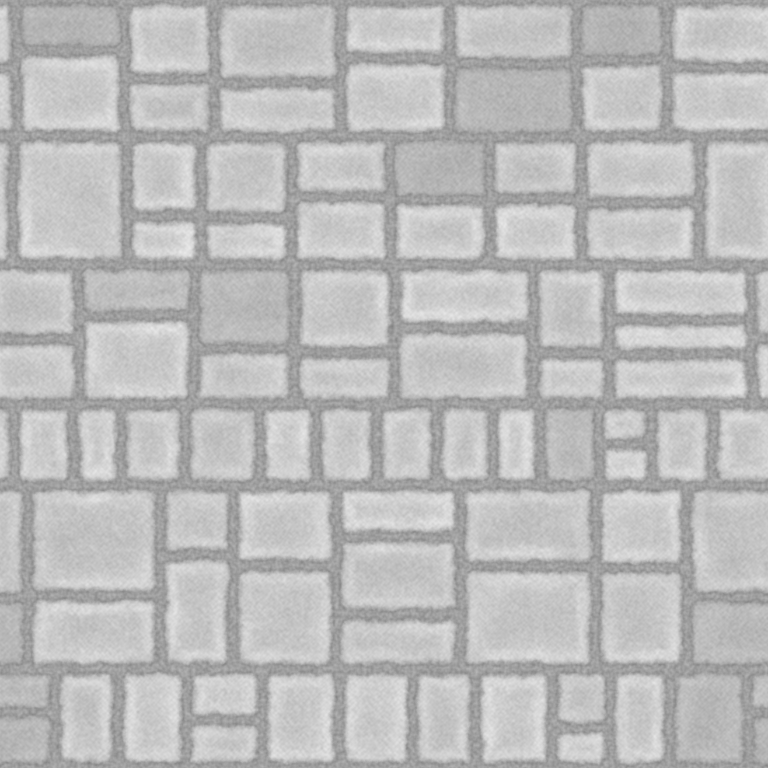
Write a Shadertoy shader that draws this texture.

```glsl
const float MORTAR_HALF_WIDTH = 0.0068;
const float CORNER_RADIUS = 0.008;
const vec3 MORTAR_COLOR = vec3(0.635);
const vec3 STONE_COLOR = vec3(0.765);

// Course of stones: rank = mod(stride * column + shift, columns) decides
// which columns are split in two (rank < splits) or three (rank < triples).
struct Course {
    float bottom, columns, offset, stride, shift, splits, triples;
};

const Course COURSES[6] = Course[6](
    Course(0.000, 11.0, 0.072, 4.0, 5.0, 3.0, 0.0),
    Course(0.129,  7.0, 0.036, 1.0, 4.0, 7.0, 1.0),
    Course(0.368, 13.0, 0.018, 1.0, 3.0, 1.0, 0.0),
    Course(0.474,  7.0, 0.103, 1.0, 2.0, 7.0, 1.0),
    Course(0.655,  8.0, 0.017, 1.0, 7.0, 6.0, 0.0),
    Course(0.822,  7.0, 0.021, 1.0, 0.0, 7.0, 0.0));

float hash(vec2 p) {
    vec3 q = fract(p.xyx * 0.1031);
    q += dot(q, q.yzx + 33.33);
    return fract((q.x + q.y) * q.z);
}

float cornerSlope(vec2 cell, vec2 corner, vec2 local, vec2 period) {
    float angle = 6.2832 * hash(mod(cell + corner, period) + 7.0);
    return dot(vec2(cos(angle), sin(angle)), local - corner);
}

// Gradient noise that repeats after the given period
float gradientNoise(vec2 p, vec2 period) {
    vec2 cell = floor(p), f = fract(p);
    vec2 w = f * f * f * (f * (f * 6.0 - 15.0) + 10.0);
    float low = mix(cornerSlope(cell, vec2(0, 0), f, period),
                    cornerSlope(cell, vec2(1, 0), f, period), w.x);
    float high = mix(cornerSlope(cell, vec2(0, 1), f, period),
                     cornerSlope(cell, vec2(1, 1), f, period), w.x);
    return mix(low, high, w.y);
}

float fbm(vec2 p, float frequency) {
    float sum = 0.0, amplitude = 1.0;
    for (int octave = 0; octave < 4; octave++) {
        sum += amplitude * gradientNoise(p * frequency, vec2(frequency));
        frequency *= 2.0;
        amplitude *= 0.55;
    }
    return sum;
}

// Uneven joints, fixed at both ends of the span
float jointAt(float i, float count, float jitter, float seed) {
    float k = mod(i, count);
    return i + (k < 0.5 ? 0.0 : jitter * (hash(vec2(k, seed)) - 0.5));
}

// Returns the joints on both sides of u, and the cell index
vec3 findCell(float u, float count, float jitter, float seed) {
    float i = floor(u);
    if (u < jointAt(i, count, jitter, seed)) i -= 1.0;
    else if (u >= jointAt(i + 1.0, count, jitter, seed)) i += 1.0;
    return vec3(jointAt(i, count, jitter, seed),
                jointAt(i + 1.0, count, jitter, seed), i);
}

float roundedBox(vec2 p, vec2 halfSize, float radius) {
    vec2 q = abs(p) - halfSize + radius;
    return length(max(q, 0.0)) + min(max(q.x, q.y), 0.0) - radius;
}

// Returns the distance to the stone edge, and a random value per stone
vec2 stoneWall(vec2 p) {
    int row = 0;
    for (int k = 1; k < 6; k++) if (p.y >= COURSES[k].bottom) row = k;
    Course c = COURSES[row];
    float top = row == 5 ? 1.0 : COURSES[min(row + 1, 5)].bottom;
    float height = top - c.bottom, seed = float(row) * 17.0 + 3.0;

    float u = fract(p.x - c.offset) * c.columns;
    vec3 column = findCell(u, c.columns, 0.42, seed);
    float rank = mod(c.stride * column.z + c.shift, c.columns);
    float parts = 1.0 + float(rank < c.splits) + float(rank < c.triples);
    float v = (p.y - c.bottom) / height * parts;
    vec3 part = findCell(v, parts, 0.54, seed + column.z * 5.0 + 101.0);

    vec2 scale = vec2(1.0 / c.columns, height / parts);
    vec2 middle = 0.5 * vec2(column.x + column.y, part.x + part.y);
    vec2 halfSize = 0.5 * vec2(column.y - column.x, part.y - part.x) * scale;
    float d = roundedBox((vec2(u, v) - middle) * scale,
                         halfSize - MORTAR_HALF_WIDTH, CORNER_RADIUS);
    return vec2(d, hash(vec2(column.z + 31.0 * part.z, seed + 53.0)));
}

float bump(float x, float center, float width) {
    float t = (x - center) / width;
    return exp(-t * t);
}

void mainImage(out vec4 fragColor, in vec2 fragCoord) {
    vec2 p = fragCoord / iResolution.xy;
    vec2 warp = vec2(fbm(p, 26.0), fbm(p.yx, 31.0));
    vec2 wall = stoneWall(fract(p + 0.0035 * warp));
    float d = wall.x + 0.0025 * fbm(p, 80.0);

    // Mottling, fine grain and diagonal fibres
    float mottle = fbm(p, 18.0);
    float grain = gradientNoise(p * 220.0, vec2(220.0));
    float fibres = gradientNoise(vec2(p.x + p.y, p.x - p.y) * vec2(70.0, 210.0), vec2(70.0, 210.0))
                 + gradientNoise(vec2(p.x + p.y, p.x - p.y) * vec2(190.0, 60.0), vec2(190.0, 60.0));

    // Stone face with a worn pale rim; a few stones are dull
    float dull = smoothstep(0.88, 1.0, wall.y);
    float wear = clamp(0.6 + 0.9 * fbm(p, 11.0), 0.1, 1.2);
    float rim = bump(d, -0.011, 0.007) * wear + 0.4 * bump(d, -0.008, 0.022);
    vec3 stone = STONE_COLOR + 0.03 * (fract(wall.y * 7.0) - 0.5) - 0.08 * dull
               + 0.06 * rim * (1.0 - 0.8 * dull)
               + 0.035 * mottle + 0.04 * grain + 0.035 * fibres;

    // Gritty mortar, shaded beside the stones
    vec3 mortar = MORTAR_COLOR - 0.05 * bump(d, 0.001, 0.003)
                + 0.09 * grain + 0.05 * fbm(p, 90.0);

    float softness = max(0.005, 1.0 / iResolution.y);
    float mortarMask = smoothstep(-softness, softness, d + 0.002);
    fragColor = vec4(mix(stone, mortar, mortarMask), 1.0);
}
```
